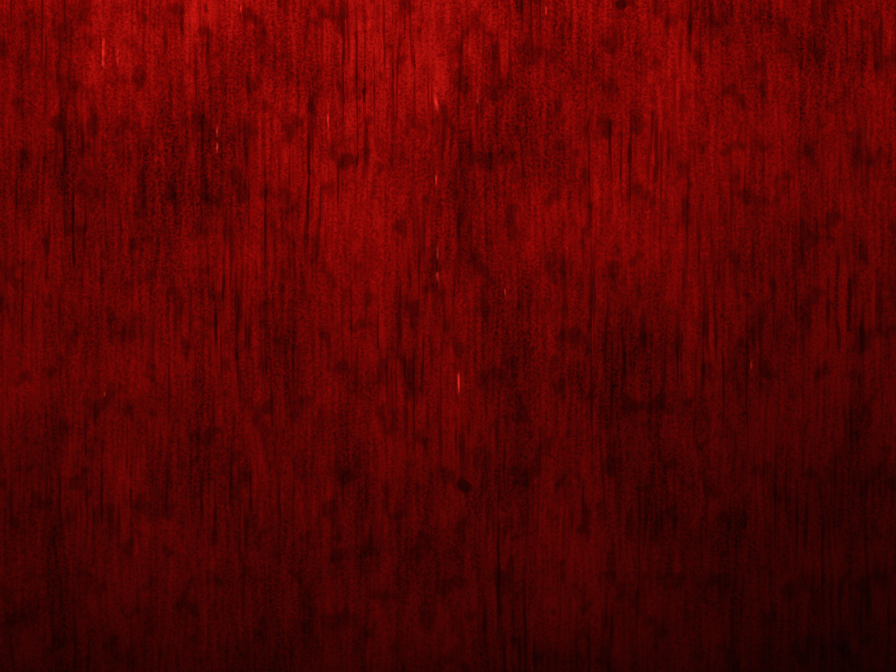
Write a WebGL 2 fragment shader that draws this texture.

```glsl
#version 300 es
precision highp float;
// Dark red stained wood: fine vertical grain, worn blotches, scratches, light fading downward.
#define FLOOR_LIGHT 0.172
#define LIGHT_RISE 0.345
#define CORNER_SHADE 0.44
#define BLOTCH 0.34
#define BAND 0.19
#define FIBRE 0.30
#define SPECKLE 0.37
#define CRACK 0.46
#define MOTTLE 0.28
#define SCRATCH_CHANCE 0.13
#define KNOT_CHANCE 0.2
#define SCRATCH_TINT vec3(0.36, 0.13, 0.10)

uniform vec2 u_resolution;
out vec4 fragColor;

// Integer hash of a cell, two values in 0..1
vec2 hash2(vec2 cell) {
  uvec2 q = uvec2(ivec2(cell)) * uvec2(1597u, 3812u) + uvec2(747u, 2891u);
  q = q * 1664525u + 1013904223u;
  for (int k = 0; k < 2; k++) {
    q.x += q.y * 1664525u;
    q.y += q.x * 1664525u;
    q ^= q >> 16u;
  }
  return vec2(q & 65535u) / 65535.0;
}

float slope(vec2 cell, vec2 offset) {
  float angle = 6.2832 * hash2(cell).x;
  return dot(vec2(cos(angle), sin(angle)), offset);
}

// Gradient noise, roughly -0.7..0.7
float noise(vec2 p) {
  vec2 i = floor(p), f = fract(p);
  vec2 w = f * f * f * (f * (f * 6.0 - 15.0) + 10.0);
  vec2 e = vec2(1.0, 0.0);
  float low = mix(slope(i, f), slope(i + e, f - e), w.x);
  float high = mix(slope(i + e.yx, f - e.yx), slope(i + 1.0, f - 1.0), w.x);
  return mix(low, high, w.y);
}

float fbm(vec2 p) {
  float sum = 0.0, gain = 1.0;
  for (int k = 0; k < 5; k++) {
    sum += gain * noise(p);
    p = mat2(1.6, 1.2, -1.2, 1.6) * p + 17.3;
    gain *= 0.6;
  }
  return sum;
}

// Brightest at the upper left, darkest at the lower right
float lighting(vec2 p) {
  float light = FLOOR_LIGHT + LIGHT_RISE * pow(p.y, 0.72);
  light *= 1.0 - CORNER_SHADE * smoothstep(0.65, 1.4, p.x) * (1.0 - 0.75 * p.y);
  return light * (1.0 - 0.12 * smoothstep(0.3, 0.0, p.x));
}

// Thin broken light scratches, denser near the top
float scratches(vec2 p) {
  vec2 grid = p * vec2(30.0, 8.0);
  grid.y += hash2(vec2(floor(grid.x), 5.0)).y;
  vec2 cell = floor(grid), f = fract(grid);
  vec2 pick = hash2(cell + 91.0), place = hash2(cell + 413.0);
  float present = step(pick.x, SCRATCH_CHANCE * smoothstep(0.1, 1.0, p.y));
  float width = mix(0.0012, 0.0030, pick.y * pick.y);
  float across = abs(f.x - mix(0.25, 0.75, place.x)) / 30.0;
  float line = 1.0 - smoothstep(0.2 * width, 1.5 * width, across);
  float reach = mix(0.06, 0.42, place.y * place.y);
  float along = 1.0 - smoothstep(0.4 * reach, reach, abs(f.y - 0.5));
  return present * line * along * smoothstep(-0.4, 0.4, noise(p * vec2(90.0, 70.0)));
}

// Small dark knots with ragged rims
float knots(vec2 p) {
  vec2 grid = p * 3.0 + 0.5;
  vec2 pick = hash2(floor(grid) + 37.0);
  vec2 centre = mix(vec2(0.25), vec2(0.75), hash2(floor(grid) + 211.0));
  float d = length((fract(grid) - centre) * vec2(1.0, 1.25)) + 0.08 * noise(p * 50.0);
  return step(pick.x, KNOT_CHANCE) * (1.0 - smoothstep(0.015, mix(0.04, 0.08, pick.y), d));
}

void main() {
  vec2 p = gl_FragCoord.xy / u_resolution.y;
  vec2 g = p + vec2(0.004 * noise(p * vec2(5.0, 3.0)) + 0.002 * noise(p * 24.0), 0.0);
  vec2 turned = mat2(0.8, 0.6, -0.6, 0.8) * p;
  // Worn patches, broad bands, fibres and isotropic grit
  float worn = fbm(p * vec2(4.6, 3.6) + 8.0);
  float bands = noise(g * vec2(38.0, 1.8)) + 0.6 * noise(g * vec2(17.0, 1.1) + 50.0);
  float fibres = noise(g * vec2(175.0, 15.0)) + 0.5 * noise(g * vec2(95.0, 20.0) + 70.0);
  float grit = noise(turned * 245.0) + 0.5 * noise(turned.yx * 125.0 + 30.0);
  float relief = BLOTCH * worn + BAND * bands + FIBRE * fibres + SPECKLE * grit;
  float tone = 1.05 + relief * (1.0 - 0.3 * clamp(relief, -0.5, 1.0));
  // Short ragged pores along the grain, gathered in uneven areas
  float gathered = smoothstep(-0.3, 0.35, noise(p * vec2(7.0, 5.0) + 23.0));
  float fray = 0.22 * grit + 0.2 * noise(p * vec2(70.0, 40.0) + 5.0);
  float fine = smoothstep(0.20, 0.46, noise(g * vec2(150.0, 7.0) + 140.0) + fray);
  float coarse = smoothstep(0.30, 0.50, noise(g * vec2(95.0, 4.5) + 310.0) + fray);
  tone *= 1.0 - CRACK * max(0.75 * fine, coarse) * gathered;
  // Clumps of grime and knots
  tone *= 1.0 - MOTTLE * smoothstep(0.1, 0.6, fbm(p * vec2(27.0, 19.0) + 77.0) + 0.2 * grit);
  tone *= 1.0 - 0.5 * knots(p);
  // Rubbed flakes where the stain is thin
  float flakes = smoothstep(0.35, 0.6, noise(p * vec2(14.0, 11.0) + 61.0));
  flakes *= smoothstep(0.0, 0.4, noise(p * vec2(85.0, 65.0) + 12.0)) * smoothstep(0.3, 1.0, p.y);
  float red = max(lighting(p) * max(tone, 0.12) + 0.15 * flakes, 0.03);
  float glow = max(red - 0.52, 0.0);
  vec3 colour = vec3(red, 0.003 + 0.044 * red + 0.18 * glow, 0.004 + 0.025 * red + 0.14 * glow);
  colour += SCRATCH_TINT * scratches(g);
  fragColor = vec4(clamp(colour, 0.0, 1.0), 1.0);
}
```
